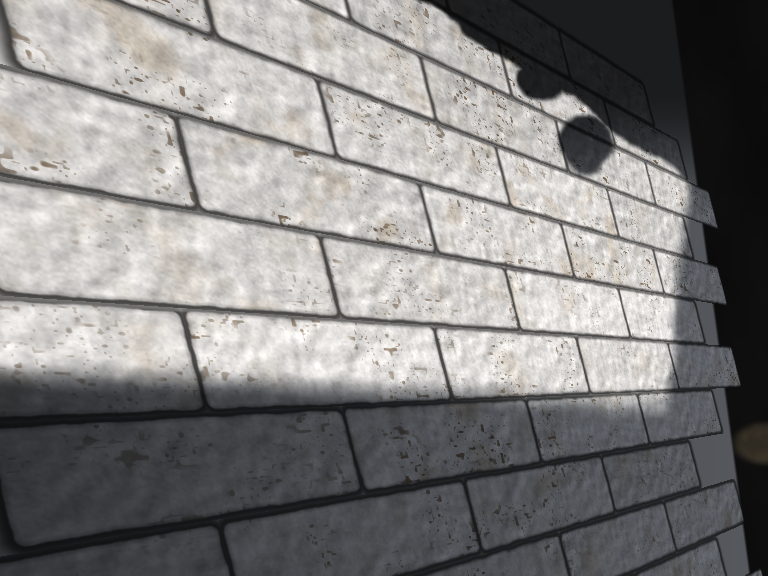
A Shadertoy shader for this texture:

```glsl
// A wall of split travertine bricks in running bond, seen receding to the right,
// with a band of sunlight between cast shadows. A projective map turns the canvas
// into brick rows and columns; rounded boxes, noise relief and pits shape each brick.

float hash(vec2 p) {
    return fract(sin(dot(p, vec2(127.1, 311.7))) * 43758.5453);
}

float noise(vec2 p) {
    vec2 i = floor(p), f = fract(p);
    f = f * f * (3.0 - 2.0 * f);
    return mix(mix(hash(i), hash(i + vec2(1, 0)), f.x),
               mix(hash(i + vec2(0, 1)), hash(i + vec2(1, 1)), f.x), f.y);
}

float fbm(vec2 p) {
    float sum = 0.0, amp = 0.5;
    for (int i = 0; i < 5; i++) {
        sum += amp * noise(p);
        p = mat2(1.6, 1.2, -1.2, 1.6) * p + 3.7;
        amp *= 0.5;
    }
    return sum;
}

float roundBox(vec2 p, vec2 halfSize, float r) {
    vec2 d = abs(p) - halfSize + r;
    return length(max(d, 0.0)) + min(max(d.x, d.y), 0.0) - r;
}

float ellipse(vec2 p, vec2 radius) {
    return (length(p / radius) - 1.0) * min(radius.x, radius.y);
}

// Sunlit amount: a slanted top shadow with a hanging lump, a right and a soft lower edge
float sunlight(vec2 p) {
    float down = 1.0 - p.y;
    float wobble = 0.035 * (fbm(p * 13.0) - 0.5);
    float top = down - 0.66 * (p.x - 0.729) + wobble;
    float lump = min(ellipse(p - vec2(1.012, 0.745), vec2(0.042, 0.062)),
                     ellipse(p - vec2(0.946, 0.858), vec2(0.045, 0.03))) + wobble;
    float right = 1.198 - 0.11 * (down - 0.33) - p.x + wobble;
    float low = 0.642 + 0.05 * p.x - down + wobble * 0.6;
    return smoothstep(-0.005, 0.007, min(top, lump))
         * smoothstep(-0.014, 0.014, right) * smoothstep(-0.035, 0.03, low);
}

void mainImage(out vec4 fragColor, in vec2 fragCoord) {
    vec2 p = fragCoord / iResolution.xy * vec2(4.0 / 3.0, 1.0);

    // Perspective: rows fan out from a vanishing point, columns shrink toward it
    float toVanish = 1.892 - p.x;
    float slope = (0.356 - p.y) / toVanish;
    float n = (slope - 0.047) / (0.1183 + 0.0305 * slope);
    float pixel = fwidth(n) * 1.3;
    float row = max(floor(n), -7.0);
    float odd = mod(row, 2.0);
    float k = row + 2.0;
    float bondStart = 1.593 - 0.0287 * k + 0.0044 * k * k - 0.217 * (1.0 - odd);
    float m = (1.736 / toVanish * (1.0 - 0.0305 * n) - bondStart) / 0.435;

    // Nearest brick in the row, whose toothed ends vary with the bond
    float last = odd > 0.5 && abs(row + 2.5) > 3.0 ? 1.0 : 2.0;
    float column = clamp(floor(m), -1.0 - odd, last);
    vec2 id = vec2(column, row);
    vec2 local = vec2((m - column - 0.5) * 3.0, n - row - 0.5);
    vec2 grain = vec2(m * 3.0, n) + 17.0 * hash(id);
    float gap = 0.028 + 0.012 * hash(id + 4.0) + 0.016 * step(0.0, row);
    float edge = roundBox(local, vec2(1.475, 0.5 - gap), 0.07)
               + 0.035 * (fbm(grain * 6.0) - 0.5);

    // Light on the wall
    float sun = sunlight(p);
    vec3 shade = (0.215 + 0.13 * p.x) * vec3(0.95, 0.98, 1.04);
    shade = mix(shade, vec3(0.115, 0.118, 0.125), smoothstep(0.6, 0.85, p.y));
    vec3 sunColor = vec3(0.83, 0.82, 0.81) * (0.94 + 0.1 * smoothstep(1.1, 0.5, p.y));
    vec3 light = mix(shade, sunColor, sun);

    // Brick face: relief, stains, pits and worn edges
    float relief = fbm(grain * 5.0) - fbm(grain * 5.0 + vec2(0.28, 0.33));
    float fine = noise(grain * 38.0) - 0.5;
    float stain = smoothstep(0.5, 0.8, fbm(grain * 2.2 + 9.0));
    float porous = smoothstep(0.42, 0.72, noise(grain * 2.6)) * (0.4 + 0.6 * hash(id + 2.0));
    float pits = porous * max(smoothstep(0.76, 0.9, noise(grain * vec2(13.0, 17.0))),
                              0.7 * smoothstep(0.76, 0.92, noise(grain * 29.0)));
    vec3 brick = light * (0.95 + 0.1 * hash(id + 7.0) + 0.5 * relief + 0.08 * fine);
    brick *= mix(vec3(1.0), vec3(0.93, 0.89, 0.83), stain * (0.3 + 0.7 * hash(id + 5.0)));
    brick *= mix(vec3(1.0), vec3(0.56, 0.49, 0.41), pits);
    brick *= 0.8 + 0.2 * smoothstep(0.0, 0.05, -edge);

    // Backing board, dark under the bricks and paler on ledges that catch the sun
    float ledge = smoothstep(0.0, 0.03, -0.45 - local.y);
    vec3 board = light * mix(0.32, 0.92, smoothstep(0.01, 0.14, edge));
    board = mix(board, light * 0.68, 0.5 * ledge * sun);

    // Unlit room beyond the board, with a faint warm patch on the floor
    vec3 room = vec3(0.045, 0.045, 0.047) * (0.6 + 0.9 * fbm(p * vec2(9.0, 4.0)));
    float floorPatch = smoothstep(0.008, -0.008, ellipse(p - vec2(1.33, 0.23), vec2(0.055, 0.035)));
    room = mix(room, vec3(0.25, 0.22, 0.17), floorPatch * (0.5 + 0.6 * fbm(p * 30.0)));
    float boardEdge = 1.167 + 0.135 * (1.0 - p.y) - p.x;
    vec3 color = mix(room, board, smoothstep(-0.003, 0.003, boardEdge));

    color = mix(color, brick, smoothstep(pixel, -pixel, edge));
    fragColor = vec4(clamp(color, 0.0, 1.0), 1.0);
}
```
